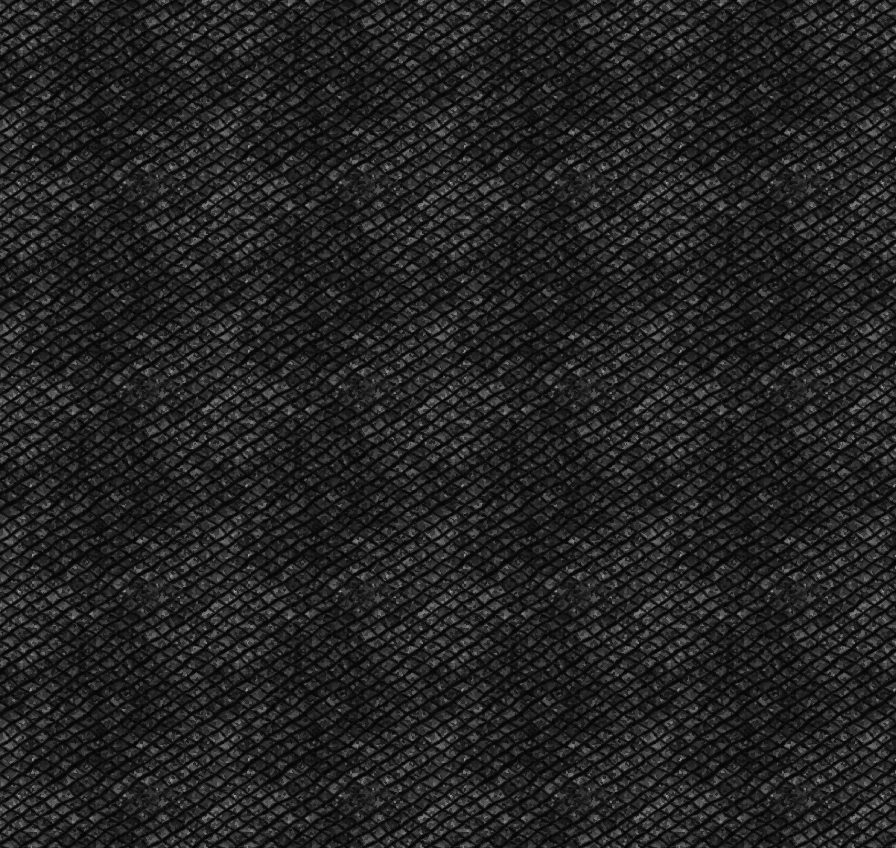
Reproduce this texture procedurally as a Shadertoy shader.

```glsl
const float TAU = 6.2831853;
const float TILES = 4.15;                  // large repeats across and down
const vec2 DIAMONDS = vec2(10.0, 14.0);    // diamonds per large repeat
const vec2 GROOVE_WIDTH = vec2(0.29, 0.20);
const vec3 GROOVE_COLOR = vec3(0.035);
const vec3 FACE_COLOR = vec3(0.205);

float hash(vec2 p) {
    vec3 q = fract(p.xyx * vec3(0.1031, 0.1030, 0.0973));
    q += dot(q, q.yzx + 33.33);
    return fract((q.x + q.y) * q.z);
}

// Periodic cellular noise: nearest distance and that cell's random value
vec2 cellular(vec2 uv, vec2 period) {
    vec2 p = uv * period;
    vec2 base = floor(p);
    vec2 nearest = vec2(9.0, 0.0);
    for (int y = -1; y <= 1; y++) {
        for (int x = -1; x <= 1; x++) {
            vec2 cell = base + vec2(x, y);
            vec2 id = mod(cell, period);
            vec2 site = cell + vec2(hash(id + 3.7), hash(id + 81.3));
            float d = length(p - site);
            if (d < nearest.x) nearest = vec2(d, hash(id + 47.1));
        }
    }
    return nearest;
}

// Slight periodic waver of the grooves
vec2 waver(vec2 uv) {
    vec2 t = TAU * uv;
    return 0.09 * vec2(sin(3.0 * t.y + 2.0 * sin(t.x)), sin(2.0 * t.x + t.y))
         + 0.04 * vec2(sin(7.0 * t.x - 4.0 * t.y), sin(9.0 * t.y + 5.0 * t.x));
}

// Broad light and dark areas
float broadShade(vec2 uv) {
    vec2 t = TAU * uv;
    return 1.0 + 0.15 * cos(t.x) - 0.09 * cos(t.y - 2.7)
         + 0.07 * sin(t.x + 2.0 * t.y) + 0.05 * sin(3.0 * t.x - t.y);
}

// Soft worn patch, wrapped around the tile edges
float wornPatch(vec2 uv, vec2 center, vec2 radius) {
    vec2 d = (fract(uv - center + 0.5) - 0.5) / radius;
    return exp(-dot(d, d));
}

// Coverage of the grooves along integer lines of both diagonals
vec2 grooves(vec2 diagonal, vec2 width, vec2 blur) {
    vec2 d = 0.5 - abs(fract(diagonal) - 0.5);
    return 1.0 - smoothstep(0.5 * width - blur, 0.5 * width + blur, d);
}

void mainImage(out vec4 fragColor, in vec2 fragCoord) {
    vec2 canvas = fragCoord / iResolution.xy;
    vec2 uv = vec2(canvas.x, 1.0 - canvas.y) * TILES;

    // Diagonal lattice
    vec2 q = uv * DIAMONDS + waver(uv);
    vec2 diagonal = vec2(q.x + q.y, q.x - q.y);
    vec2 local = fract(diagonal);
    vec2 id = floor(diagonal) + 0.5;
    vec2 center = 0.5 * vec2(id.x + id.y, id.x - id.y);
    float diamondTone = hash(mod(center, DIAMONDS) * 2.0 + 11.0);

    // Surface grit and wear
    vec2 grit = cellular(uv, vec2(74.0, 70.0));
    vec2 mottle = cellular(uv + 0.013 * waver(uv.yx), vec2(29.0, 27.0));
    float worn = wornPatch(uv, vec2(0.70, 0.91), vec2(0.14, 0.06));

    // Faces brighten toward their lower edges
    float slope = local.x - local.y;
    float shade = broadShade(uv) * (0.72 + 0.56 * diamondTone);
    shade *= 0.50 + 1.0 * grit.y;
    shade *= 0.78 + 0.44 * mottle.y;
    shade *= 1.0 + 0.20 * slope;
    shade *= 1.0 - 0.25 * worn;
    vec3 face = FACE_COLOR * shade;

    // Pale scratches and specks
    float speck = step(0.94, grit.y) * (1.0 - smoothstep(0.15, 0.6, grit.x));
    face += speck * (0.10 + 0.25 * worn);

    // Uneven dark grooves
    vec2 width = GROOVE_WIDTH * (0.8 + 0.4 * mottle.y);
    vec2 blur = 0.05 + 0.5 * fwidth(diagonal);
    vec2 cut = grooves(diagonal, width, blur);
    float groove = max(cut.x, cut.y * 0.92) * (1.0 - 0.45 * worn);
    vec3 color = mix(face, GROOVE_COLOR * (0.5 + grit.y), groove);

    fragColor = vec4(clamp(color, 0.0, 1.0), 1.0);
}
```
